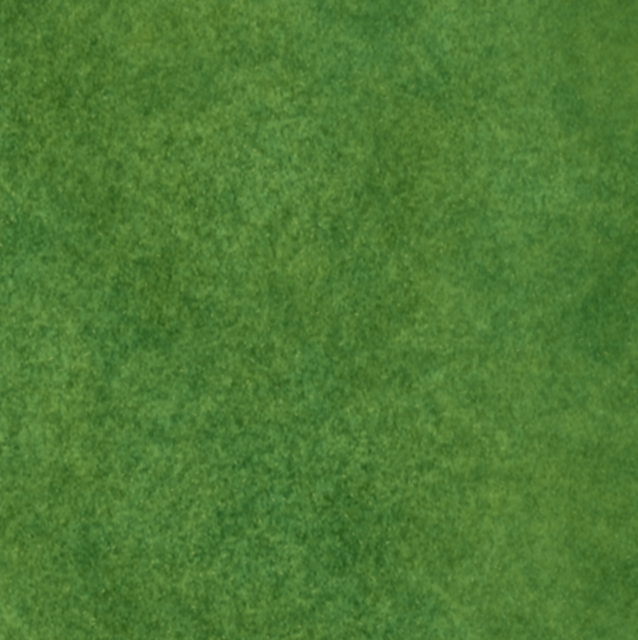
Reproduce this texture procedurally as a Shadertoy shader.

```glsl
// Draws a closely mown lawn seen from above: fine blades, soft patches and pale flecks.

#define MID_GREEN vec3(0.305, 0.483, 0.205)
#define TONE_STEP vec3(0.035, 0.037, 0.028)
#define WARM_SHIFT vec3(0.016, 0.003, -0.012)
#define FLECK_COLOR vec3(0.54, 0.66, 0.36)
#define BLADE_SCALE vec2(215.0, 165.0)
#define BLADE_CONTRAST 1.75
#define TUFT_CONTRAST 1.0
#define CLUMP_CONTRAST 0.65
#define PATCH_CONTRAST 1.0
#define FLECK_GRID 75.0
#define FLECK_SHARE 0.13
#define EDGE_SHADE 0.9

// Integer hash: two independent values in 0..1 for each cell and seed
vec2 hash2(vec2 cell, int seed) {
    uvec2 q = uvec2(ivec2(cell) + 4096);
    uint h = q.x * 1597334677u ^ q.y * 3812015801u ^ uint(seed) * 2798796415u;
    h = (h ^ (h >> 16)) * 2146121005u;
    h = (h ^ (h >> 15)) * 2221713035u;
    h ^= h >> 16;
    return vec2(h & 65535u, h >> 16) / 65535.0;
}

// Smooth value noise in -1..1
float noise(vec2 p, int seed) {
    vec2 cell = floor(p);
    vec2 f = fract(p);
    f = f * f * (3.0 - 2.0 * f);
    float low = mix(hash2(cell, seed).x, hash2(cell + vec2(1, 0), seed).x, f.x);
    float high = mix(hash2(cell + vec2(0, 1), seed).x, hash2(cell + vec2(1, 1), seed).x, f.x);
    return 2.0 * mix(low, high, f.y) - 1.0;
}

vec2 turn(vec2 p, float angle) {
    float c = cos(angle), s = sin(angle);
    return mat2(c, s, -s, c) * p;
}

// Broad mottling from three turned octaves
float patches(vec2 p, int seed) {
    float sum = 0.0, weight = 0.6, scale = 5.0;
    for (int i = 0; i < 3; i++) {
        sum += weight * noise(turn(p, 0.5 + float(i)) * scale, seed + i);
        scale *= 2.1;
        weight *= 0.8;
    }
    return sum;
}

// Sparse, short, pale blade tips at scattered angles
float flecks(vec2 p) {
    vec2 g = p * FLECK_GRID;
    vec2 home = floor(g);
    float cover = 0.0;
    for (int y = -1; y <= 1; y++) {
        for (int x = -1; x <= 1; x++) {
            vec2 cell = home + vec2(x, y);
            vec2 trait = hash2(cell, 41);
            vec2 d = turn(g - cell - hash2(cell, 42), (trait.y - 0.5) * 2.6);
            float tip = exp(-dot(d * d, vec2(32.0, 14.0)));
            float strength = mix(0.25, 0.8, hash2(cell, 43).x);
            cover = max(cover, tip * strength * step(trait.x, FLECK_SHARE));
        }
    }
    return cover;
}

void mainImage(out vec4 fragColor, in vec2 fragCoord) {
    vec2 uv = fragCoord / iResolution.xy;
    vec2 p = fragCoord / iResolution.y;

    // Blades are crisp left of the centre and soften to the right and top
    float crisp = 1.1 - 0.35 * smoothstep(0.5, 1.0, uv.x)
                - 0.2 * smoothstep(0.75, 1.0, uv.y) + 0.15 * noise(p * 7.0, 5);

    // Blades, tufts and clumps, each on its own slant
    vec2 bend = 0.003 * vec2(noise(p * 40.0, 6), noise(p * 40.0, 7));
    float blades = 0.65 * noise(turn(p + bend, 0.25) * BLADE_SCALE, 11)
                 + 0.65 * noise(turn(p - bend, -0.35) * BLADE_SCALE, 12);
    float tufts = noise(turn(p + bend, 0.7) * vec2(98.0, 80.0), 13);
    float clumps = noise(turn(p, 1.1) * 38.0, 14);
    float tone = crisp * (BLADE_CONTRAST * blades + TUFT_CONTRAST * tufts)
               + CLUMP_CONTRAST * clumps + PATCH_CONTRAST * patches(p, 20);

    // Slight shade along the right side and in the upper corners
    float rightShade = smoothstep(0.82, 1.0, uv.x);
    float cornerShade = smoothstep(0.35, 0.0, length(uv - vec2(0.0, 1.0)));
    tone -= EDGE_SHADE * (rightShade * (0.5 + 0.5 * uv.y) + cornerShade);

    // Tone, warm and cool drift, then flecks
    float warmth = patches(p + 3.0, 30) + 0.5 * clumps + 0.6 * noise(p * 85.0, 35);
    vec3 color = MID_GREEN + TONE_STEP * tone + WARM_SHIFT * warmth;
    color = mix(color, FLECK_COLOR, 0.7 * crisp * flecks(p));
    fragColor = vec4(clamp(color, 0.0, 1.0), 1.0);
}
```
